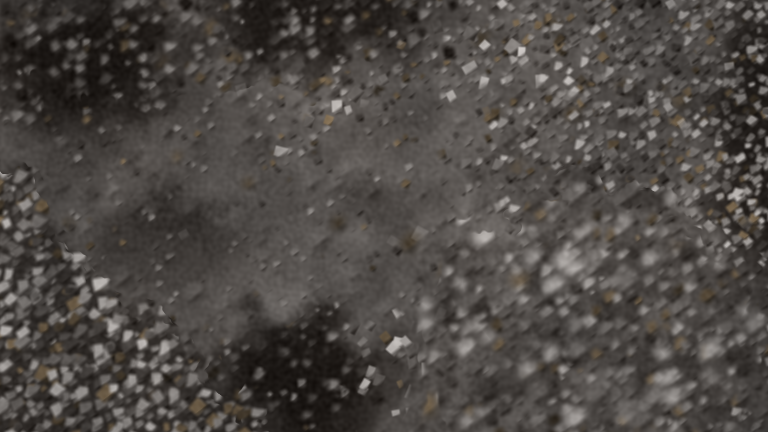
Give the GLSL for this texture, as a WebGL 1 fragment shader.

```glsl
precision highp float;
// Drifting grey rubble: banks of tumbled cubes around a dusty hollow.
// Each bank is a jittered grid of rotated boxes with its own size and focus,
// laid over a haze of gradient noise; a few sharp flakes float in front.
uniform vec2 u_resolution;

vec2 hash2(vec2 p) {
  p = vec2(dot(p, vec2(127.1, 311.7)), dot(p, vec2(269.5, 183.3)));
  return fract(sin(p) * 43758.55);
}

float cornerSlope(vec2 i, vec2 f, vec2 corner) {
  return dot(hash2(i + corner) * 2.0 - 1.0, f - corner);
}

float gradientNoise(vec2 p) {
  vec2 i = floor(p), f = fract(p);
  vec2 u = f * f * f * (f * (f * 6.0 - 15.0) + 10.0);
  float low = mix(cornerSlope(i, f, vec2(0.0)), cornerSlope(i, f, vec2(1.0, 0.0)), u.x);
  float high = mix(cornerSlope(i, f, vec2(0.0, 1.0)), cornerSlope(i, f, vec2(1.0)), u.x);
  return mix(low, high, u.y);
}

float fbm(vec2 p) {
  float sum = 0.0, amp = 0.6;
  for (int k = 0; k < 4; k++) {
    sum += amp * gradientNoise(p);
    p = mat2(1.6, 1.2, -1.2, 1.6) * p + 7.3;
    amp *= 0.55;
  }
  return sum;
}

float blob(vec2 p, vec2 center, vec2 radius) {
  return 1.0 - smoothstep(0.35, 1.15, length((p - center) / radius));
}

// Lays one bank of cubes over the base; tones holds the darkest and lightest.
vec3 cubes(vec3 base, vec2 p, float cells, float blur, float density, vec2 tones, float seed) {
  vec2 q = p * cells;
  for (int j = -1; j <= 1; j++) {
    for (int i = -1; i <= 1; i++) {
      vec2 cell = floor(q) + vec2(float(i), float(j));
      vec2 place = hash2(cell + seed), form = hash2(cell + seed + 41.0);
      vec2 kind = hash2(cell + seed + 97.0);
      vec2 d = q - cell - 0.5 - (place - 0.5) * 0.75;
      float c = cos(form.x * 3.14), s = sin(form.x * 3.14);
      vec2 halfSize = mix(0.27, 0.52, form.y) * vec2(1.0, 0.6 + 0.4 * place.y);
      vec2 inside = 1.0 - smoothstep(-blur, blur, abs(mat2(c, -s, s, c) * d) - halfSize);
      float cover = inside.x * inside.y * smoothstep(0.0, 0.1, density - kind.x);
      // The lower right side of each cube falls into shade.
      float light = mix(0.55, 1.08, smoothstep(-0.36, -0.06, dot(d, vec2(-0.6, 0.8))));
      float tone = mix(tones.x, tones.y, kind.y) * light;
      vec3 brown = vec3(0.95, 0.81, 0.62) * min(tone, 0.46);
      vec3 grey = tone + vec3(0.012, -0.005, -0.017);
      base = mix(base, mix(grey, brown, step(0.89, place.x)), cover);
    }
  }
  return base;
}

void main() {
  vec2 uv = gl_FragCoord.xy / u_resolution;
  vec2 p = gl_FragCoord.xy / u_resolution.y;
  float cloud = fbm(p * 4.0), ragged = fbm(p * 9.0 + 20.0);
  vec2 w = p + vec2(0.16 * cloud, 0.2 * ragged);

  // Regions of the scene
  float slope = smoothstep(-0.05, 0.07, 0.64 - 1.04 * w.x - w.y);
  float mound = 1.0 - smoothstep(0.8, 1.08, length((w - vec2(1.37, 0.17)) / vec2(0.43, 0.42)));
  float rightBank = smoothstep(0.95, 1.5, w.x + 0.2 * (w.y - 0.5)) * (1.0 - mound);
  float topBank = smoothstep(0.66, 0.84, w.y - 0.08 * w.x) * (1.0 - smoothstep(0.85, 1.2, w.x));
  float hollow = blob(w, vec2(0.68, 0.1), vec2(0.25, 0.21));
  float streak = exp(-pow((p.y - 0.72 - 0.36 * (p.x - 0.67)) / 0.08, 2.0))
               * smoothstep(0.55, 0.75, p.x) * (1.0 - smoothstep(1.15, 1.35, p.x));

  // Dusty haze and its dark pockets
  float haze = 0.315 + 0.14 * cloud + 0.14 * ragged;
  float shadow = max(hollow, blob(w, vec2(0.2, 0.86), vec2(0.32, 0.21)));
  shadow = max(shadow, 0.95 * blob(w, vec2(0.74, 0.97), vec2(0.34, 0.17)));
  shadow = max(shadow, 0.9 * blob(w, vec2(1.76, 0.68), vec2(0.13, 0.48)));
  shadow = max(shadow, 0.4 * blob(w, vec2(0.4, 0.42), vec2(0.25, 0.14)));
  haze = mix(haze, 0.095, shadow);
  haze = mix(haze, 0.16, 0.9 * slope);
  haze = mix(haze, 0.27 + 0.3 * ragged, mound);
  vec3 color = haze + vec3(0.012, -0.005, -0.017);

  // Banks from far to near
  float dust = 0.15 + 0.35 * rightBank + 0.3 * streak;
  float hazy = 0.3 * (1.0 - shadow) * (1.0 - slope) * (1.0 - mound);
  color = cubes(color, p, 24.0, 0.45, hazy, vec2(0.22, 0.4), 5.0);
  color = cubes(color, p, 52.0, 0.3, dust, vec2(0.17, 0.5), 3.0);
  color = cubes(color, p, 34.0, 0.3, 0.7 * topBank + 0.35 * hollow, vec2(0.08, 0.47), 11.0);
  color = cubes(color, p, 40.0, 0.2, 0.85 * rightBank, vec2(0.18, 0.63), 23.0);
  color = cubes(color, p, 38.0, 0.25, 1.0 * slope, vec2(0.12, 0.54), 31.0);
  color = cubes(color, p, 28.0, 0.18, 0.9 * slope, vec2(0.2, 0.68), 37.0);
  color = cubes(color, p, 31.0, 0.3, 0.9 * mound, vec2(0.14, 0.56), 53.0);
  color = cubes(color, p, 19.0, 0.38, 0.55 * mound, vec2(0.2, 0.6), 61.0);

  // Sharp flakes in focus
  float spray = blob(p, vec2(0.89, 0.16), vec2(0.1, 0.2));
  float flakes = 0.03 + 0.22 * streak + 0.45 * spray + 0.1 * rightBank;
  color = cubes(color, p, 30.0, 0.1, flakes, vec2(0.28, 0.68), 79.0);

  // Broad drifts of light, film grain and darkened corners
  color *= 1.0 + 0.5 * fbm(p * 3.0 + 50.0);
  color += 0.06 * gradientNoise(p * 75.0);
  vec2 edge = uv - 0.5;
  color *= 1.06 - 0.3 * dot(edge, edge);
  gl_FragColor = vec4(color, 1.0);
}
```
